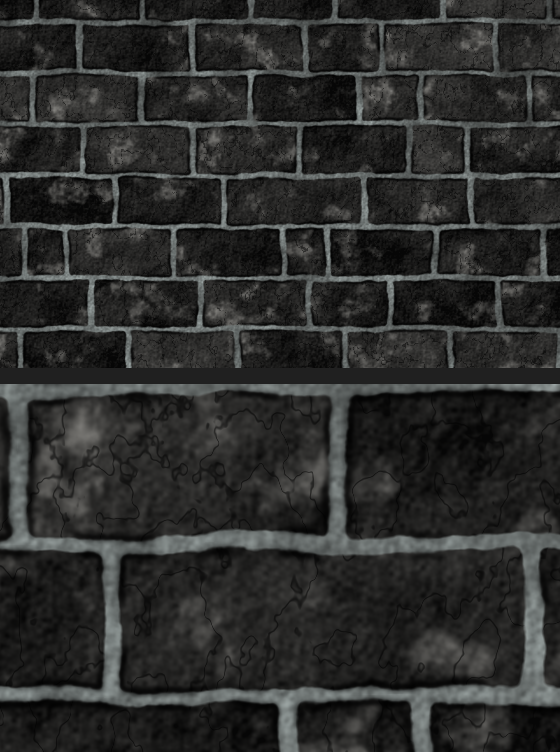
Top, the full canvas; bottom, a detail of the centre.
A Shadertoy shader for this texture:

```glsl
#define ROW_HEIGHT 0.1392
#define FIRST_JOINT 0.1056
#define BRICK_LENGTH 0.2948
#define JOINT_HALF vec2(0.0082, 0.0070)
#define CORNER 0.007
#define WOBBLE 0.009
#define WARP 0.010
#define BRICK_DARK 0.070
#define BRICK_LIGHT 0.185
#define MORTAR_DIM vec3(0.23, 0.24, 0.235)
#define MORTAR_PALE vec3(0.50, 0.53, 0.525)

// Per course: odd brick's left end, its length, regular length, extra split
const vec4 COURSES[8] = vec4[8](
    vec4(3.19, 0.96, 1.00, -9.0), vec4(2.85, 0.75, 1.00, -9.0),
    vec4(2.61, 0.41, 1.00, 0.22), vec4(2.06, 1.29, 1.00, -9.0),
    vec4(3.77, 0.53, 1.00, -9.0), vec4(3.31, 0.56, 1.00, -9.0),
    vec4(2.82, 0.70, 1.04, -9.0), vec4(2.30, 0.78, 0.99, -9.0));

float hash(vec2 p) {
    vec3 q = fract(vec3(p.xyx) * 0.1031);
    q += dot(q, q.yzx + 33.33);
    return fract((q.x + q.y) * q.z);
}

float noise(vec2 p) {
    vec2 i = floor(p), f = fract(p);
    f = f * f * (3.0 - 2.0 * f);
    return mix(mix(hash(i), hash(i + vec2(1, 0)), f.x),
               mix(hash(i + vec2(0, 1)), hash(i + vec2(1, 1)), f.x), f.y);
}

float fbm(vec2 p) {
    float sum = 0.0, amp = 0.533;
    for (int i = 0; i < 4; i++) {
        sum += amp * noise(p);
        p = mat2(1.6, 1.2, -1.2, 1.6) * p + 17.3;
        amp *= 0.5;
    }
    return sum;
}

// Signed distance to the brick around p; id differs for every brick
float brickDistance(vec2 p, out vec2 id) {
    float v = (p.y - FIRST_JOINT) / ROW_HEIGHT + 1.0;
    float row = clamp(floor(v), 0.0, 7.0);
    vec4 course = COURSES[int(row)];
    float x = p.x / BRICK_LENGTH, t = x - course.x;
    float left = course.x, len = course.z;
    if (t < 0.0) left += floor(t / len) * len;
    else if (t < course.y) len = course.y;
    else left += course.y + floor((t - course.y) / len) * len;

    float cut = course.w - left;
    if (cut > 0.0 && cut < len) {
        if (x < course.w) len = cut;
        else { left = course.w; len -= cut; }
    }
    id = vec2(floor(left * 20.0), row * 7.0) + 40.0;

    vec2 size = vec2(len * BRICK_LENGTH, ROW_HEIGHT);
    vec2 local = vec2((x - left) * BRICK_LENGTH, (v - row) * ROW_HEIGHT) - 0.5 * size;
    vec2 q = abs(local) - 0.5 * size + JOINT_HALF + CORNER;
    return length(max(q, 0.0)) + min(max(q.x, q.y), 0.0) - CORNER;
}

// Rough surface height: pits, grain and upright drag marks
float relief(vec2 p) {
    return 0.6 * fbm(p * 55.0) + 0.25 * noise(p * vec2(130.0, 38.0)) + 0.15 * noise(p * 190.0);
}

void mainImage(out vec4 fragColor, in vec2 fragCoord) {
    vec2 p = fragCoord / iResolution.y;
    float pixel = 1.0 / iResolution.y;

    // Uneven joints and chipped edges
    vec2 bent = p + WARP * (vec2(noise(p * 11.0), noise(p * 11.0 + 50.0)) - 0.5);
    vec2 id;
    float d = brickDistance(bent, id) + WOBBLE * (fbm(p * 38.0 + id) - 0.5);
    d += 0.0025 * (hash(id + 3.0) - 0.5);

    float slope = relief(p) - relief(p + vec2(-0.0025, 0.0035));
    float grain = noise(p * 210.0 + 9.0) - 0.5;

    // Brick face: own tone, stains, pale dust and dark cracks
    float stain = fbm(p * 13.0 + id) - 0.5;
    float tone = mix(BRICK_DARK, BRICK_LIGHT, hash(id));
    tone += 0.20 * stain + 0.24 * slope + 0.07 * grain;
    float dust = smoothstep(0.55, 0.78, fbm(p * 19.0 + id.yx));
    tone += dust * (0.06 + 0.22 * noise(p * 95.0));
    float crack = abs(fbm(p * vec2(30.0, 22.0) + id * 1.7) - 0.5);
    tone *= 1.0 - 0.5 * (1.0 - smoothstep(0.0, 0.025, crack));
    vec3 brick = max(tone, 0.025) * vec3(1.01, 1.0, 0.97);

    // Mortar: palest low and left of centre, dirty elsewhere
    float pale = 0.95 - 0.55 * length((p - vec2(0.55, 0.28)) * vec2(0.8, 1.1));
    pale += 1.3 * (fbm(p * 16.0 + 80.0) - 0.5);
    vec3 mortar = mix(MORTAR_DIM, MORTAR_PALE, clamp(pale, 0.0, 1.0));
    mortar *= 1.0 + 0.9 * slope + 0.25 * grain;

    // Broken shadow line where brick meets mortar
    float gap = (d + 0.0025) / 0.0042;
    float shadow = exp(-gap * gap) * smoothstep(0.25, 0.65, noise(p * 27.0 + 31.0));
    float edge = max(pixel, 0.0016);
    vec3 color = mix(brick, mortar, smoothstep(-edge, edge, d));
    color *= 1.0 - 0.75 * shadow;

    fragColor = vec4(clamp(color, 0.0, 1.0), 1.0);
}
```
